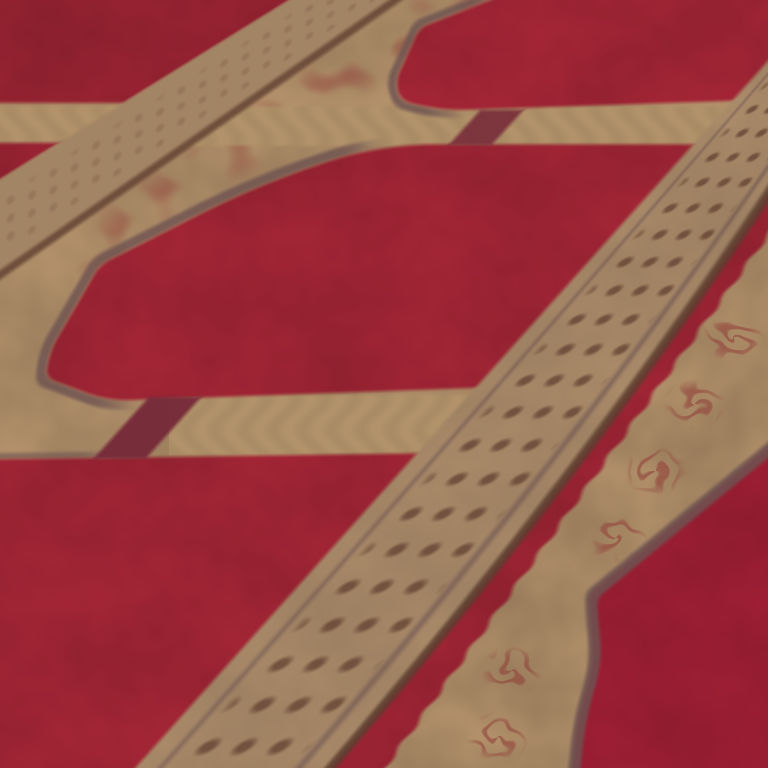
This pattern is drawn by a three.js fragment shader. Its source:

```glsl
// Woven carpet seen at a slant: crimson panels with cusped grey outlines, split by
// beige borders. Panels are smooth intersections of half planes, the dotted braids
// use lattices in band coordinates, and gradient noise supplies pile and scrolls.
varying vec2 vUv;

const vec3 CRIMSON = vec3(0.605, 0.138, 0.198);
const vec3 BEIGE = vec3(0.660, 0.535, 0.395);
const vec3 BRAID = vec3(0.635, 0.520, 0.395);
const vec3 BROWN = vec3(0.400, 0.270, 0.205);
const vec3 GREY = vec3(0.430, 0.325, 0.315);
const vec3 PLUM = vec3(0.455, 0.150, 0.215);
const vec3 ROSE = vec3(0.575, 0.275, 0.235);

vec2 gradient(vec2 cell) {
  float a = 6.2832 * fract(sin(dot(cell, vec2(127.1, 311.7))) * 43758.5);
  return vec2(cos(a), sin(a));
}

float noise(vec2 p) {
  vec2 i = floor(p), f = fract(p);
  vec2 u = f * f * f * (f * (f * 6.0 - 15.0) + 10.0);
  vec2 e = vec2(1.0, 0.0);
  float low = mix(dot(gradient(i), f), dot(gradient(i + e), f - e), u.x);
  float high = mix(dot(gradient(i + e.yx), f - e.yx), dot(gradient(i + 1.0), f - 1.0), u.x);
  return mix(low, high, u.y);
}

float fill(float d) { return 1.0 - smoothstep(-0.004, 0.004, d); }
float line(float d, float halfWidth) { return fill(abs(d) - halfWidth); }

float smoothMax(float a, float b, float k) {
  float h = max(k - abs(a - b), 0.0) / k;
  return max(a, b) + h * h * k * 0.25;
}

// Signed distance to the line a-b, negative on its left.
float side(vec2 p, vec2 a, vec2 b) {
  vec2 t = normalize(b - a);
  return dot(p - a, vec2(t.y, -t.x));
}

// Cusped panel end running from its tip over the shoulder to the heel.
float cusp(vec2 p, vec2 tip, vec2 shoulder, vec2 waist, vec2 toe, vec2 heel) {
  float upper = smoothMax(side(p, tip, shoulder), side(p, shoulder, waist), 0.008);
  float lower = smoothMax(side(p, waist, toe), side(p, toe, heel), 0.012);
  return smoothMax(upper, lower, 0.012);
}

// Slanted plum bar, limited to heights from low to high.
float bar(vec2 p, float low, float high, float x, float lean, float halfWidth) {
  float across = abs(p.x - x - lean * (p.y - low)) - halfWidth;
  return fill(max(across * 0.75, max(low - p.y, p.y - high)));
}

// Staggered dots: q.x crosses the braid, q.y counts rows.
float dots(vec2 q, float pitch) {
  float x = q.x / pitch + 0.5 * mod(floor(q.y), 2.0);
  vec2 c = vec2(fract(x), fract(q.y)) - 0.5;
  c.x -= 0.25 * c.y;
  float inside = smoothstep(0.16, 0.24, q.x) * (1.0 - smoothstep(0.76, 0.82, q.x));
  return inside * (1.0 - smoothstep(0.10, 0.34, length(c * vec2(1.0, 1.25))));
}

float scroll(vec2 q, float seed) {
  float r = length(q * vec2(25.0, 31.0));
  float curl = sin(8.0 * r + 2.0 * atan(q.y, q.x) + 7.0 * noise(q * 38.0 + seed));
  return smoothstep(0.1, 1.0, curl) * (1.0 - smoothstep(0.5, 1.1, r));
}

void main() {
  vec2 p = vUv;
  float pile = noise(p * vec2(8.0, 11.0)) + 0.4 * noise(p * 35.0);
  vec3 red = CRIMSON * (1.0 + 0.09 * pile);
  vec3 color = BEIGE * (1.0 + 0.10 * pile);

  // Faded flowers beside the far braid
  float farRight = 0.642 + 0.695 * p.x;
  float smudge = smoothstep(-0.05, 0.4, noise(p * vec2(17.0, 24.0) + 4.0));
  smudge *= exp(-pow((farRight - p.y - 0.05) / 0.035, 2.0));
  color = mix(color, ROSE, 0.6 * smudge * smoothstep(0.05, 0.2, p.x));

  // Horizontal strips with a faint woven ripple
  float ripple = sin(p.x * 165.0 + 2.5 * sin(p.y * 75.0));
  float strips = max(line(p.y - 0.447, 0.039) * step(0.22, p.x), line(p.y - 0.836, 0.026));
  color = mix(color, vec3(0.680, 0.560, 0.405) * (1.0 + 0.025 * ripple), strips);

  // Middle and upper panels, with outlines around their cusps
  float midCusp = cusp(p, vec2(0.352, 0.768), vec2(0.13, 0.655), vec2(0.062, 0.538),
    vec2(0.060, 0.508), vec2(0.14, 0.478));
  midCusp = smoothMax(midCusp, side(p, vec2(0.50, 0.812), vec2(0.352, 0.768)), 0.02);
  float mid = smoothMax(midCusp, p.y - 0.812, 0.02);
  mid = smoothMax(mid, side(p, vec2(0.14, 0.478), vec2(0.62, 0.495)), 0.012);
  float top = cusp(p, vec2(0.638, 1.0), vec2(0.547, 0.964), vec2(0.514, 0.893),
    vec2(0.522, 0.869), vec2(0.573, 0.856));
  top = smoothMax(top, side(p, vec2(0.573, 0.856), vec2(0.96, 0.869)), 0.01);
  float midReach = 1.0 - smoothstep(-0.04, 0.03, p.x - mix(0.16, 0.48, step(0.6, p.y)));
  float topReach = 1.0 - smoothstep(-0.04, 0.03, p.x - mix(0.59, 0.65, step(0.92, p.y)));
  color = mix(color, GREY, 0.8 * line(mid - 0.007, 0.006) * midReach);
  color = mix(color, GREY, 0.8 * line(top - 0.006, 0.005) * topReach);
  color = mix(color, red, max(fill(mid), fill(top)));

  // Near left field and the plum bars
  float field = p.y - 0.402 - 0.014 * p.x;
  color = mix(color, GREY, 0.6 * line(field - 0.004, 0.004) * (1.0 - smoothstep(0.1, 0.16, p.x)));
  color = mix(color, red, fill(field));
  color = mix(color, PLUM, 0.92 * bar(p, 0.403, 0.483, 0.156, 0.90, 0.034));
  color = mix(color, PLUM, 0.85 * bar(p, 0.811, 0.857, 0.612, 0.91, 0.028));

  // Far braid, the red corners behind it, and its dark seam
  float farLeft = 0.766 + 0.62 * p.x;
  float corner = max(farLeft - p.y, 0.026 - abs(p.y - 0.840));
  color = mix(color, red * 0.95, fill(corner));
  vec2 farQ = vec2((farLeft - p.y) / (farLeft - farRight), p.x * 36.0);
  vec3 farBraid = mix(BRAID, BROWN, 0.22 * dots(farQ, 0.19));
  color = mix(color, farBraid, fill(max(p.y - farLeft, farRight - p.y) * 0.83));
  color = mix(color, BROWN, 0.85 * line((p.y - farRight) * 0.82, 0.005));

  // Near braid and everything to its right
  float left = 0.176 + 0.895 * p.y;
  float right = 0.430 + 0.86 * p.y - 0.13 * p.y * p.y;
  float hem = 0.501 + 0.719 * p.y + 0.003 * sin(p.y * 150.0);
  vec3 floral = BEIGE * (0.98 + 0.12 * pile);
  for (int i = 0; i < 7; i++) {
    float t = float(i) / 6.0;
    vec2 center = mix(vec2(0.65, 0.04), vec2(0.955, 0.56), t);
    center.x -= 0.035 * exp(-pow((t - 0.17) / 0.1, 2.0));
    float shown = smoothstep(0.02, 0.1, abs(t - 0.33));
    floral = mix(floral, ROSE, 0.65 * shown * scroll(p - center, float(i) * 5.3));
  }
  vec2 q = vec2((p.x - left) / (right - left), -33.3 * log(1.0 - 0.536 * p.y));
  vec3 braid = BRAID * (1.0 + 0.06 * pile);
  braid = mix(braid, BROWN, 0.8 * dots(q, 0.185));
  float threads = line((q.x - 0.13) * 0.15, 0.002) + line((q.x - 0.84) * 0.15, 0.003);
  braid = mix(braid, GREY, 0.6 * min(threads, 1.0));
  color = mix(color, braid, fill((left - p.x) * 0.74));
  color = mix(color, red * 0.97, fill((right - p.x) * 0.78));
  color = mix(color, BROWN * 0.9, 0.85 * line((p.x - right) * 0.78, 0.006));
  color = mix(color, floral, fill((hem - p.x) * 0.81));

  // Lower right panel with its bowed flank and grey edge
  float flank = 0.745 + 0.09 * p.y + 0.013 * exp(-pow((p.y - 0.14) / 0.06, 2.0));
  float low = smoothMax(flank - p.x, side(p, vec2(1.0, 0.418), vec2(0.765, 0.225)), 0.008);
  color = mix(color, red * vec3(0.97, 0.82, 0.98), fill(low));
  color = mix(color, GREY, 0.85 * line(low + 0.003, 0.008));
  gl_FragColor = vec4(color, 1.0);
}
```
